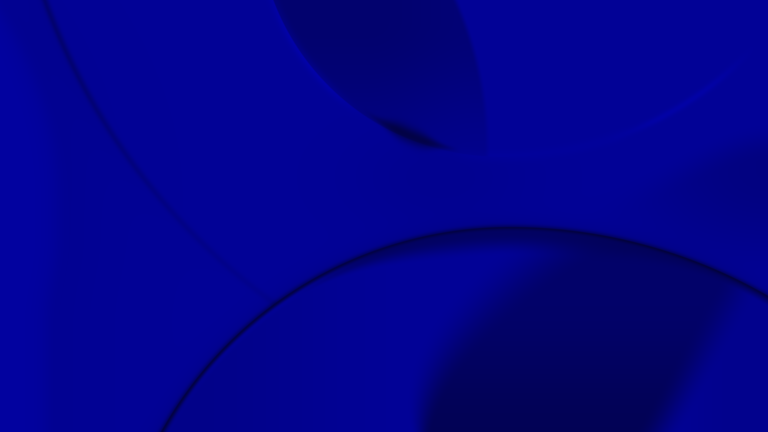
A WebGL 1 fragment shader for this background:

```glsl
precision highp float;
// Deep blue abstract backdrop of overlapping curved sheets with soft shadows.
uniform vec2 u_resolution;

const float BASE_BLUE = 0.588;
const float ASPECT = 16.0 / 9.0;

// Signed distance to a lopsided disc, positive inside. Its left and right
// halves share one tip; negative radii put the disc below the tip.
float sheetDistance(vec2 p, vec2 tip, float leftRadius, float rightRadius) {
  float radius = p.x < tip.x ? leftRadius : rightRadius;
  return abs(radius) - length(p - tip - vec2(0.0, radius));
}

// Soft line centred on distance zero.
float glow(float d, float width) {
  return exp(-d * d / (width * width));
}

// One inside the interval, with soft ends.
float window(float x, float start, float end, float soft) {
  return smoothstep(start - soft, start + soft, x)
       * (1.0 - smoothstep(end - soft, end + soft, x));
}

// Open backdrop: left fold, long crease and right-hand shade.
float backdrop(vec2 p) {
  float blue = BASE_BLUE;

  // Bright strip at the left, ending in a bending fold
  float rise = max(p.y - 0.54, 0.0);
  float foldX = 0.14 - 0.7 * rise * rise - 0.025 * smoothstep(0.45, 0.25, p.y);
  float fold = p.x - foldX;
  blue += 0.035 * (1.0 - smoothstep(-0.07, 0.03, fold));
  blue -= 0.022 * smoothstep(-0.03, 0.02, fold) * exp(-max(fold, 0.0) * 9.0);

  // Crease that fades as it descends
  float crease = length(p - vec2(1.512, 1.512)) - 1.498;
  float fade = smoothstep(0.25, 1.0, p.y);
  blue -= mix(0.035, 0.13, fade) * glow(crease, 0.008);
  blue -= 0.025 * fade * smoothstep(-0.003, 0.003, crease) * exp(-abs(crease) * 25.0);

  // Shaded hollow on the right and a faint one in the middle
  float hollowTop = 0.54 + 0.16 * smoothstep(1.32, 1.8, p.x);
  float hollow = smoothstep(0.02, -0.07, p.y - hollowTop);
  blue -= 0.085 * hollow * smoothstep(1.3, 1.78, p.x) * smoothstep(0.3, 0.6, p.y);
  blue -= 0.025 * glow(length((p - vec2(1.02, 0.59)) * vec2(0.6, 1.0)), 0.12);
  return blue;
}

// Upper sheet: dark lens, lit rims and a deep sliver at its lower edge.
float upperSheet(vec2 p, float blue, float d, float pixel) {
  float inside = smoothstep(-pixel, pixel, d);
  float lensEdge = 0.85 - length(p - vec2(0.278, 0.653));
  float lens = inside * smoothstep(-0.008, 0.008, lensEdge);
  float lensBlue = mix(0.515, 0.43, smoothstep(0.62, 0.95, p.y));
  lensBlue += 0.03 * smoothstep(0.85, 1.1, p.x);
  blue = mix(blue, BASE_BLUE, inside);
  blue = mix(blue, lensBlue, lens);

  float sliver = window(p.x, 0.88, 1.025, 0.045);
  float thickness = 0.006 + 0.012 * window(p.x, 0.9, 1.0, 0.04);
  blue -= 0.24 * sliver * glow(d - 0.008, thickness);
  blue += 0.07 * glow(d, 0.011) * window(p.x, 0.62, 0.8, 0.06);
  blue += 0.06 * glow(d, 0.008) * window(p.x, 1.47, 1.69, 0.07);
  blue += 0.018 * glow(d, 0.012) * window(p.x, 1.06, 1.45, 0.03);
  return blue;
}

// Lower sheet: wide cast shadow beneath a dark curved rim.
float lowerSheet(vec2 p, float blue, float d, float pixel) {
  float sheetBlue = BASE_BLUE - 0.05 * smoothstep(0.95, 0.45, p.x);
  sheetBlue -= 0.035 * smoothstep(1.5, 1.7, p.x);

  // Cast shadow, softer towards its top left
  float soft = 0.025 + 0.25 * p.y;
  float leftEdge = 0.975 + 1.75 * p.y * p.y;
  float rightEdge = 1.53 + 0.55 * p.y;
  float shadow = smoothstep(leftEdge - soft, leftEdge + soft, p.x)
               * (1.0 - smoothstep(rightEdge - 0.06, rightEdge + 0.05, p.x));
  float shadowBlue = mix(0.335, 0.41, smoothstep(0.0, 0.3, p.y));
  sheetBlue = mix(sheetBlue, shadowBlue, shadow);

  // Rim shadow widens towards the crest, then narrows again
  float width = 0.018 + 0.05 * smoothstep(0.65, 1.1, p.x)
              - 0.045 * smoothstep(1.3, 1.7, p.x);
  float rim = 1.0 - smoothstep(0.2 * width, width, d);
  sheetBlue = mix(sheetBlue, 0.35, 0.85 * rim);
  sheetBlue += 0.1 * glow(d - 0.01, 0.005) * window(p.x, 0.42, 0.8, 0.1);

  // Contact shade outside, sheet inside, dark line on the edge
  blue -= 0.06 * exp(-max(-d, 0.0) * 70.0);
  blue = mix(blue, sheetBlue, smoothstep(-pixel, pixel, d));
  return blue - 0.13 * glow(d, 0.006);
}

void main() {
  vec2 p = gl_FragCoord.xy / u_resolution * vec2(ASPECT, 1.0);
  float pixel = 1.0 / u_resolution.y;
  float upper = sheetDistance(p, vec2(1.157, 0.637), 0.56, 0.81);
  float lower = sheetDistance(p, vec2(1.181, 0.4745), -0.926, -1.197);

  float blue = backdrop(p);
  blue = upperSheet(p, blue, upper, pixel);
  blue = lowerSheet(p, blue, lower, pixel);
  gl_FragColor = vec4(0.008, 0.008, clamp(blue, 0.15, 0.7), 1.0);
}
```
